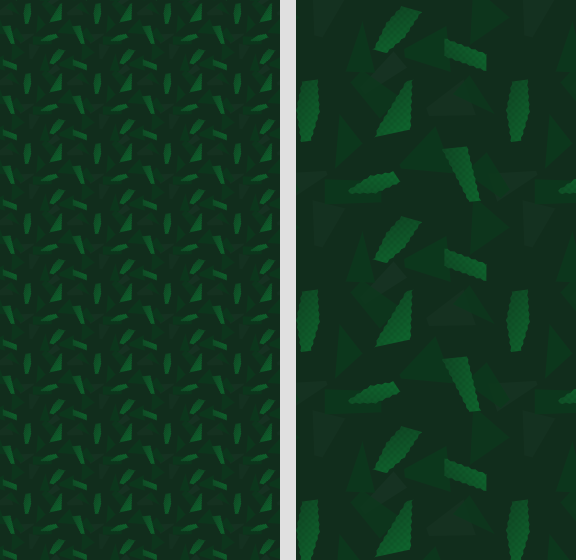
Left: the whole. Right: its middle third, enlarged.
A Shadertoy shader for this pattern:

```glsl
#define REPEATS vec2(4.0, 8.0)
#define GROUND vec3(0.068, 0.175, 0.108)
#define ASH vec3(0.085, 0.198, 0.133)
#define MOSS vec3(0.045, 0.218, 0.108)
#define LEAF_DARK vec3(0.060, 0.270, 0.138)
#define LEAF_LIGHT vec3(0.055, 0.385, 0.172)
#define TEETH 28.0
#define TOOTH_DEPTH 0.012
#define WEAVE 0.05

// Shard axes: start xy, end xy within one tile
const vec4 ASH_AXIS[4] = vec4[4](
    vec4(0.96, 0.80, 1.16, 0.87), vec4(0.48, 0.51, 0.27, 0.44),
    vec4(0.49, 0.36, 0.44, 0.16), vec4(0.65, 0.90, 0.83, 1.05));
const vec2 ASH_ENDS[4] = vec2[4](
    vec2(0.02, 0.09), vec2(0.01, 0.07), vec2(0.08, 0.02), vec2(0.02, 0.05));

const vec4 MOSS_AXIS[9] = vec4[9](
    vec4(0.65, 0.65, 0.53, 0.66), vec4(0.65, 0.23, 0.64, -0.01),
    vec4(0.85, 0.08, 1.06, 0.10), vec4(0.35, 0.25, 0.17, 0.26),
    vec4(0.83, 0.54, 1.04, 0.62), vec4(0.47, 0.42, 0.74, 0.42),
    vec4(0.33, 0.41, 0.19, 0.56), vec4(0.62, 0.97, 0.78, 0.82),
    vec4(0.12, 0.93, 0.28, 0.79));
const vec2 MOSS_ENDS[9] = vec2[9](
    vec2(0.0, 0.13), vec2(0.0, 0.07), vec2(0.02, 0.11),
    vec2(0.0, 0.14), vec2(0.01, 0.12), vec2(0.06, 0.05),
    vec2(0.03, 0.07), vec2(0.04, 0.07), vec2(0.06, 0.0));

const vec4 LEAF_AXIS[6] = vec4[6](
    vec4(0.40, 0.95, 0.38, 0.66), vec4(0.875, 0.95, 0.80, 0.70),
    vec4(0.09, 0.63, 0.185, 0.375), vec4(0.585, 0.42, 0.815, 0.49),
    vec4(0.885, 0.29, 0.73, 0.09), vec4(0.04, 0.108, 0.24, 0.035));
// Half widths at start and end, bulge between, slant of the ends
const vec4 LEAF_SHAPE[6] = vec4[6](
    vec4(0.036, 0.022, 0.026, 0.2), vec4(0.012, 0.080, 0.0, 0.55),
    vec4(0.058, 0.026, 0.0, -0.26), vec4(0.008, 0.028, 0.025, 0.3),
    vec4(0.045, 0.028, 0.018, 0.4), vec4(0.040, 0.038, 0.0, 0.36));

float hash(float n) {
    return fract(sin(n * 12.99 + 4.1) * 4375.85);
}

// Returns signed distance, position along and offset across the shard
vec3 shard(vec2 p, vec4 axis, vec4 shape, float tooth) {
    vec2 span = axis.zw - axis.xy;
    float len = length(span);
    vec2 dir = span / len;
    vec2 q = p - 0.5 * (axis.xy + axis.zw);
    q -= round(q);
    float along = dot(q, dir);
    float across = dot(q, vec2(-dir.y, dir.x));
    float t = clamp(along / len + 0.5, 0.0, 1.0);
    float halfWidth = mix(shape.x, shape.y, t);
    halfWidth += shape.z * (1.0 - abs(2.0 * t - 1.0));
    halfWidth += tooth * (abs(fract(along * TEETH) - 0.5) - 0.25);
    float taper = (shape.y - shape.x) / len;
    float side = (abs(across) - halfWidth) / sqrt(1.0 + taper * taper);
    float cap = abs(along + shape.w * across) - 0.5 * len;
    cap /= sqrt(1.0 + shape.w * shape.w);
    return vec3(max(side, cap), t, across);
}

float coverage(float d, float pixel) {
    return clamp(0.5 - d / pixel, 0.0, 1.0);
}

void mainImage(out vec4 fragColor, in vec2 fragCoord) {
    vec2 p = fragCoord / iResolution.xy * REPEATS;
    float pixel = REPEATS.y / iResolution.y;
    vec3 color = GROUND;

    // Faint shards at the back
    for (int i = 0; i < 4; i++) {
        vec3 s = shard(p, ASH_AXIS[i], vec4(ASH_ENDS[i], 0.0, 0.0), 0.0);
        color = mix(color, ASH, coverage(s.x, pixel) * mix(0.7, 1.0, hash(float(i))));
    }

    // Deep green shards
    for (int i = 0; i < 9; i++) {
        vec3 s = shard(p, MOSS_AXIS[i], vec4(MOSS_ENDS[i], 0.0, 0.0), 0.0);
        color = mix(color, MOSS, coverage(s.x, pixel) * mix(0.75, 1.0, hash(float(i) + 9.0)));
    }

    // Bright serrated shards, shaded along their length with a fine weave
    float weave = sin(p.x * 32.0 * 6.2832) * sin(p.y * 32.0 * 6.2832);
    for (int i = 0; i < 6; i++) {
        vec3 s = shard(p, LEAF_AXIS[i], LEAF_SHAPE[i], TOOTH_DEPTH);
        float light = 0.15 + 0.6 * s.y + 4.0 * s.z + 0.2 * hash(float(i) + 20.0);
        vec3 leaf = mix(LEAF_DARK, LEAF_LIGHT, clamp(light, 0.0, 1.0));
        color = mix(color, leaf * (1.0 + WEAVE * weave), coverage(s.x, pixel));
    }

    fragColor = vec4(color, 1.0);
}
```
